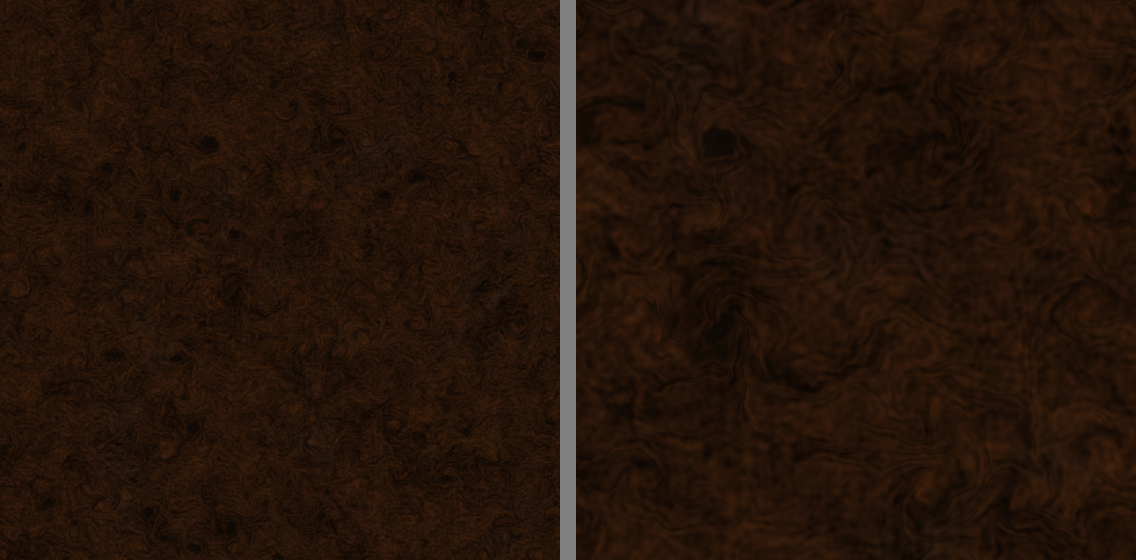
Left: the whole. Right: its middle third, enlarged.
Reproduce this texture procedurally as a WebGL 1 fragment shader.

```glsl
precision highp float;
uniform vec2 u_resolution;

const float BURL_CELLS = 18.0;
const vec3 MEAN_BROWN = vec3(0.137, 0.070, 0.028);
const vec3 TONE_STEP = vec3(0.034, 0.0172, 0.007);
const vec3 PIT_BLACK = vec3(0.042, 0.026, 0.019);
const vec3 EYE_GLOW = vec3(0.045, 0.018, 0.004);

vec2 hash2(vec2 p) {
  vec2 k = vec2(dot(p, vec2(127.1, 311.7)), dot(p, vec2(269.5, 183.3)));
  return fract(sin(k) * 43758.55);
}

float cornerSlope(vec2 cell, vec2 offset) {
  float angle = 6.28318 * hash2(cell).x;
  return dot(vec2(cos(angle), sin(angle)), offset);
}

float gradientNoise(vec2 p) {
  vec2 i = floor(p);
  vec2 f = p - i;
  vec2 u = f * f * f * (f * (f * 6.0 - 15.0) + 10.0);
  vec2 e = vec2(1.0, 0.0);
  float low = mix(cornerSlope(i, f), cornerSlope(i + e, f - e), u.x);
  float high = mix(cornerSlope(i + e.yx, f - e.yx), cornerSlope(i + 1.0, f - 1.0), u.x);
  return mix(low, high, u.y);
}

float fbm(vec2 p) {
  float sum = 0.0;
  float amplitude = 0.6;
  for (int octave = 0; octave < 4; octave++) {
    sum += amplitude * gradientNoise(p);
    p = mat2(1.6, 1.2, -1.2, 1.6) * p + 7.3;
    amplitude *= 0.55;
  }
  return sum;
}

// Twists the plane around a jittered centre in every cell
vec2 swirl(vec2 p, float strength) {
  vec2 home = floor(p);
  vec2 twisted = p;
  for (int y = -1; y <= 1; y++) {
    for (int x = -1; x <= 1; x++) {
      vec2 cell = home + vec2(float(x), float(y));
      vec2 d = p - cell - 0.15 - 0.7 * hash2(cell);
      float turn = (hash2(cell + 31.7).x - 0.5) * strength * exp(-7.0 * dot(d, d));
      float c = cos(turn);
      float s = sin(turn);
      twisted += vec2(c * d.x - s * d.y, s * d.x + c * d.y) - d;
    }
  }
  return twisted;
}

// Scattered knots: x = black pit, y = warm eye, z = dark crescent rim
vec3 knots(vec2 p) {
  vec2 home = floor(p);
  vec3 cover = vec3(0.0);
  for (int y = -1; y <= 1; y++) {
    for (int x = -1; x <= 1; x++) {
      vec2 cell = home + vec2(float(x), float(y));
      vec2 kind = hash2(cell + 31.7);
      vec2 d = p - cell - 0.15 - 0.7 * hash2(cell);
      float r = length(d * vec2(0.85, 1.15));
      float radius = mix(0.1, 0.25, kind.y);
      float isPit = step(kind.x, 0.08);
      float isEye = step(0.6, kind.x);
      float disc = 1.0 - smoothstep(radius * 0.6, radius * 1.1, r);
      float rimOffset = (r - radius * 1.35) / 0.06;
      float facing = dot(d, vec2(cos(kind.y * 40.0), sin(kind.y * 40.0)));
      float rim = exp(-rimOffset * rimOffset) * smoothstep(-0.12, 0.15, facing);
      cover = max(cover, vec3(disc * isPit, disc * isEye, rim * max(isPit, isEye)));
    }
  }
  return cover;
}

// Crease with one crisp edge and one soft edge
float fold(float field, float falloff) {
  return smoothstep(-0.015, 0.035, field) * exp(-falloff * max(field, 0.0));
}

void main() {
  vec2 p = gl_FragCoord.xy / min(u_resolution.x, u_resolution.y) * BURL_CELLS;

  // Curling coordinates of the wood
  vec2 bend = vec2(fbm(p * 0.9 + 3.1), fbm(p * 0.9 + 41.7));
  vec2 warped = p + 0.45 * bend;
  vec2 curl = swirl(warped, 6.0);

  // Broad mottling and fibres
  float mottle = fbm(p * 0.47 + 17.0);
  float figure = fbm(curl * 1.2 + 9.0);
  float contour = gradientNoise(curl * 1.1 + 23.0);
  float rings = gradientNoise(vec2(contour * 12.0, mottle * 4.0));
  float fibres = gradientNoise(curl * vec2(4.0, 10.0));
  float dust = gradientNoise(p * 11.3 + 5.0);

  // Dark folds, stronger in some patches
  float patches = smoothstep(-0.25, 0.35, gradientNoise(p * 0.65 + 63.0));
  float creases = fold(contour, 9.0) * patches;
  creases += 0.7 * fold(gradientNoise(curl * 1.8 + 81.0), 12.0) * (1.0 - 0.5 * patches);

  float tone = 0.4 + 2.0 * mottle + 2.2 * figure + 1.5 * rings
    + 2.0 * fibres + 1.6 * dust - 1.6 * creases;
  vec3 color = MEAN_BROWN + TONE_STEP * clamp(tone, -2.5, 3.0);

  // Faint grey bloom and knots
  float bloom = smoothstep(0.1, 0.45, fbm(p * 0.35 + 90.0));
  color = mix(color, vec3(dot(color, vec3(0.4, 0.4, 0.2))) * vec3(1.25, 1.0, 0.75), 0.3 * bloom);
  vec3 knot = knots(warped + 0.06 * fibres);
  color += EYE_GLOW * knot.y * 0.6;
  color = mix(color, PIT_BLACK, max(0.8 * knot.x, 0.5 * knot.z));

  gl_FragColor = vec4(color, 1.0);
}
```
